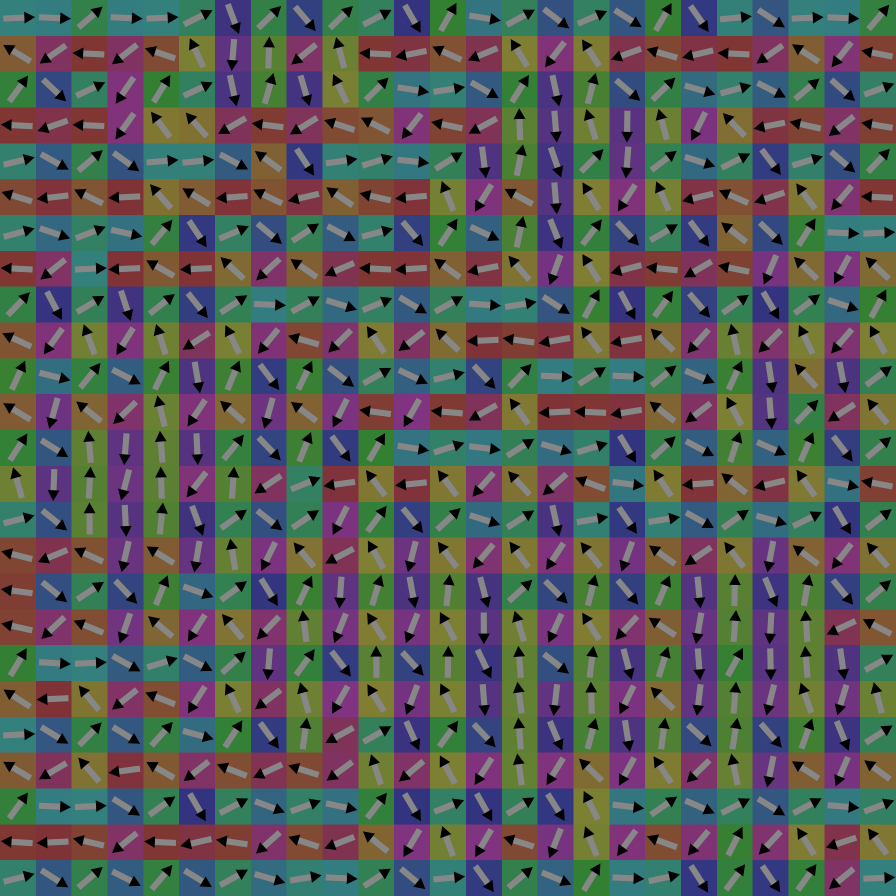
Write a Shadertoy shader that draws this pattern.

```glsl
// Grid of colour-coded arrows: rows run alternately right and left, columns
// alternately up and down. Each arrow leans between its row's and its column's
// direction, by soft regions plus hashed jitter; its angle sets the cell hue.

#define GRID 25.0          // cells across and down
#define TAIL -0.41         // arrow extents along its axis, in cells
#define NECK 0.18
#define TIP 0.48
#define SHAFT_HALF 0.085
#define HEAD_HALF 0.165
#define SHAFT_GREY 0.53
#define COLOR_LOW 0.2
#define COLOR_HIGH 0.5
#define BASE_LEAN 0.27     // 0 follows the row, 1 follows the column
#define JITTER 0.75
#define DEFECT_RATE 0.04   // share of arrows that run against their row

const float TAU = 6.2831853;

float hash(vec2 p) {
    vec3 q = fract(vec3(p.xyx) * 0.1031);
    q += dot(q, q.yzx + 33.33);
    return fract((q.x + q.y) * q.z);
}

// Column dominance, raised inside soft round regions (column, row, radius)
float columnLean(vec2 cell) {
    vec3 regions[7] = vec3[7](
        vec3(13.0, 18.0, 4.6), vec3(4.0, 12.5, 4.0), vec3(8.0, 17.5, 3.0),
        vec3(15.5, 3.5, 3.2), vec3(20.0, 18.0, 4.0), vec3(7.0, 0.5, 2.2),
        vec3(22.0, 10.0, 2.5));
    float strength = 0.0;
    for (int i = 0; i < 7; i++) {
        vec2 d = (cell - regions[i].xy) / regions[i].z;
        strength = max(strength, exp(-dot(d, d)));
    }
    return BASE_LEAN + 0.62 * strength;
}

// Arrow angle of a cell; rows are counted from the top
float arrowAngle(vec2 cell) {
    float rowSign = 1.0 - 2.0 * mod(cell.y, 2.0);
    float columnSign = 1.0 - 2.0 * mod(cell.x, 2.0);
    // Shifted phase in one block of columns
    if (abs(cell.x - 7.0) < 2.5 && cell.y < 5.5) columnSign = -columnSign;
    if (hash(cell + 71.0) < DEFECT_RATE) rowSign = -rowSign;

    float lean = columnLean(cell) + JITTER * (hash(cell + 13.0) - 0.5);
    float a = clamp(lean, 0.03, 1.05) * TAU * 0.25;
    return atan(columnSign * sin(a), rowSign * cos(a));
}

vec3 angleColor(float angle) {
    float hue = 0.5 - angle / TAU;
    vec3 ramp = abs(mod(hue * 6.0 + vec3(0.0, 4.0, 2.0), 6.0) - 3.0) - 1.0;
    return mix(vec3(COLOR_LOW), vec3(COLOR_HIGH), clamp(ramp, 0.0, 1.0));
}

float shaftDistance(vec2 p) {
    vec2 center = vec2(0.5 * (TAIL + NECK), 0.0);
    vec2 d = abs(p - center) - vec2(0.5 * (NECK - TAIL), SHAFT_HALF);
    return max(d.x, d.y);
}

float headDistance(vec2 p) {
    vec2 slant = normalize(vec2(HEAD_HALF, TIP - NECK));
    return max(NECK - p.x, dot(vec2(p.x - TIP, abs(p.y)), slant));
}

float coverage(float d, float width) {
    return 1.0 - smoothstep(-0.5 * width, 0.5 * width, d);
}

vec3 arrowGrid(vec2 pos, float pixel) {
    vec2 id = floor(pos);
    float angle = arrowAngle(vec2(id.x, GRID - 1.0 - id.y));

    // Rotate into the arrow's own axis
    vec2 dir = vec2(cos(angle), sin(angle));
    vec2 local = pos - id - 0.5;
    vec2 p = vec2(dot(local, dir), dot(local, vec2(-dir.y, dir.x)));

    vec3 color = angleColor(angle);
    color = mix(color, vec3(SHAFT_GREY), coverage(shaftDistance(p), pixel));
    return mix(color, vec3(0.0), coverage(headDistance(p), pixel));
}

void mainImage(out vec4 fragColor, in vec2 fragCoord) {
    float pixel = GRID / iResolution.y;
    vec3 color = vec3(0.0);
    // Four samples per pixel soften the cell borders
    for (int i = 0; i < 4; i++) {
        vec2 offset = vec2(float(i & 1), float(i >> 1)) * 0.5 - 0.25;
        color += arrowGrid((fragCoord + offset) * pixel, pixel * 0.6);
    }
    fragColor = vec4(color * 0.25, 1.0);
}
```
